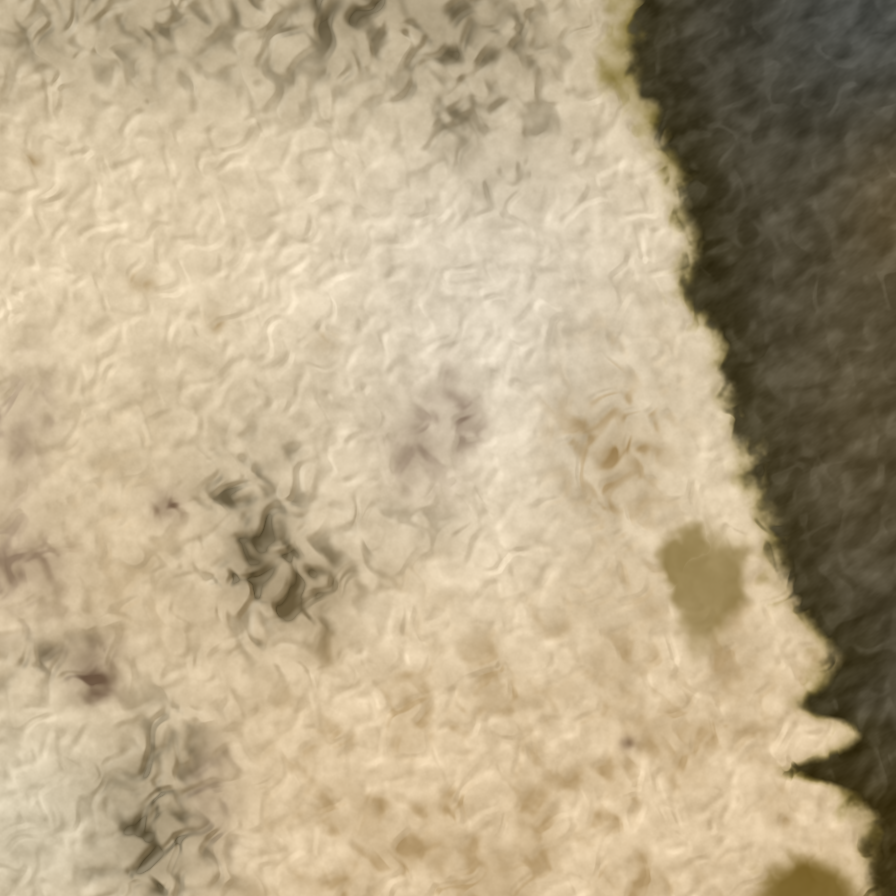
Write a Shadertoy shader that draws this texture.

```glsl
// Pale fibrous stone with mossy stains, ending at a ragged edge over dark shaded ground.

float hash(vec2 p) {
    vec3 q = fract(p.xyx * 0.1031);
    q += dot(q, q.yzx + 33.33);
    return fract((q.x + q.y) * q.z);
}

float noise(vec2 p) {
    vec2 i = floor(p), f = fract(p);
    f = f * f * (3.0 - 2.0 * f);
    return mix(mix(hash(i), hash(i + vec2(1, 0)), f.x),
               mix(hash(i + vec2(0, 1)), hash(i + vec2(1, 1)), f.x), f.y);
}

float fbm(vec2 p) {
    float sum = 0.0, amp = 0.5;
    for (int i = 0; i < 4; i++) {
        sum += amp * noise(p);
        p = mat2(1.6, 1.2, -1.2, 1.6) * p + 7.3;
        amp *= 0.5;
    }
    return sum / 0.9375;
}

// Soft elliptical patch
float patchAt(vec2 p, vec2 centre, vec2 radius) {
    vec2 d = (p - centre) / radius;
    return exp(-dot(d, d));
}

float bump(float y, float centre, float width) {
    float d = (y - centre) / width;
    return exp(-d * d);
}

// Short curled threads: stretched noise in several directions, bent by a fine warp
float strands(vec2 p) {
    float sum = 0.0;
    p += 0.022 * vec2(noise(p * 38.0), noise(p * 38.0 + 31.0));
    for (int i = 0; i < 3; i++) {
        float a = 0.45 + 0.75 * float(i);
        vec2 q = mat2(cos(a), -sin(a), sin(a), cos(a)) * p;
        float n = noise(q * vec2(42.0, 95.0) + 19.0 * float(i));
        sum += n * n * n;
    }
    return smoothstep(0.3, 1.25, sum);
}

// Horizontal position of the stone's right border
float border(float y) {
    float x = 0.968 - 0.27 * y;
    x += 0.030 * bump(y, 0.275, 0.045) - 0.026 * bump(y, 0.213, 0.014);
    x += 0.028 * bump(y, 0.183, 0.020) - 0.042 * bump(y, 0.138, 0.016);
    x += 0.022 * bump(y, 0.075, 0.04) - 0.022 * bump(y, 0.67, 0.035);
    return x - 0.020 * bump(y, 0.92, 0.04) + 0.007 * bump(y, 0.99, 0.03);
}

vec3 stone(vec2 p) {
    float cloud = fbm(p * 9.0), fine = fbm(p * 60.0), fibre = strands(p);
    float relief = fibre - strands(p + vec2(0.005, -0.005));
    float clump = smoothstep(0.3, 0.7, fbm(p * 22.0 + 4.0));
    vec2 w = p + 0.07 * (vec2(fbm(p * 17.0), fbm(p * 17.0 + 50.0)) - 0.5);

    // Warm ground with a paler middle and greyer corners
    vec3 col = mix(vec3(0.87, 0.775, 0.63), vec3(0.87, 0.795, 0.665), smoothstep(0.1, 0.6, p.y));
    col = mix(col, vec3(0.86, 0.815, 0.735), 0.85 * patchAt(p, vec2(0.55, 0.66), vec2(0.22, 0.27)));
    col = mix(col, vec3(0.80, 0.76, 0.66), 0.8 * patchAt(p, vec2(0.02, 0.08), vec2(0.19, 0.17)));
    col = mix(col, vec3(0.78, 0.72, 0.60), 0.55 * smoothstep(0.76, 1.0, p.y + 0.2 * (cloud - 0.5)));
    col += 0.10 * (cloud - 0.5) + 0.17 * (fine - 0.5) + 0.07 * relief;

    // Grey-olive grime, lit along its threads
    float grime = 0.95 * patchAt(w, vec2(0.40, 1.0), vec2(0.20, 0.10));
    grime += 0.8 * patchAt(w, vec2(0.54, 0.87), vec2(0.08, 0.09));
    grime += 0.7 * patchAt(w, vec2(0.06, 0.97), vec2(0.16, 0.07));
    grime += 0.9 * patchAt(w, vec2(0.28, 0.42), vec2(0.06, 0.10));
    grime += 0.85 * patchAt(w, vec2(0.325, 0.33), vec2(0.085, 0.075));
    grime += 0.4 * patchAt(w, vec2(0.44, 0.405), vec2(0.085, 0.03));
    grime += 1.0 * patchAt(w, vec2(0.185, 0.13), vec2(0.06, 0.085));
    grime += 0.85 * patchAt(w, vec2(0.17, 0.03), vec2(0.075, 0.06));
    grime += 0.6 * patchAt(w, vec2(0.05, 0.26), vec2(0.09, 0.05));
    float grimeCover = grime * (0.12 + 0.16 * clump + 0.75 * fibre * (0.45 + 0.55 * clump));
    col = mix(col, vec3(0.30, 0.26, 0.17), clamp(grimeCover, 0.0, 0.82));
    col += 0.16 * relief * min(grime, 1.0);

    // Violet-brown marks
    float violet = 0.6 * patchAt(w, vec2(0.50, 0.555), vec2(0.025, 0.035));
    violet += 0.6 * patchAt(w, vec2(0.475, 0.50), vec2(0.045, 0.055));
    violet += 0.8 * patchAt(w, vec2(0.015, 0.53), vec2(0.035, 0.06));
    violet += 0.7 * patchAt(w, vec2(0.025, 0.37), vec2(0.06, 0.06));
    violet += 1.4 * patchAt(p, vec2(0.186, 0.435), vec2(0.018, 0.018));
    violet += 1.1 * patchAt(w, vec2(0.10, 0.25), vec2(0.035, 0.03));
    violet += 0.5 * patchAt(w, vec2(0.245, 0.11), vec2(0.025, 0.06));
    violet += 1.2 * patchAt(p, vec2(0.70, 0.17), vec2(0.009, 0.008));
    col = mix(col, vec3(0.36, 0.27, 0.21), clamp(violet * (0.2 + 0.2 * clump + 0.5 * fibre), 0.0, 0.8));

    // Ochre veins, sparse flecks, a faded olive blot and small specks
    float ochre = 0.75 * patchAt(w, vec2(0.685, 0.50), vec2(0.055, 0.11));
    ochre += 0.5 * clump * smoothstep(0.46, 0.2, p.y) * smoothstep(0.2, 0.4, p.x);
    ochre += 0.25 * patchAt(w, vec2(0.14, 0.40), vec2(0.08, 0.16));
    ochre += 1.2 * patchAt(p, vec2(0.158, 0.683), vec2(0.014, 0.010));
    ochre += 1.0 * patchAt(p, vec2(0.24, 0.645), vec2(0.009, 0.013));
    ochre += 1.1 * patchAt(p, vec2(0.362, 0.615), vec2(0.012, 0.010));
    ochre += 0.9 * patchAt(p, vec2(0.036, 0.822), vec2(0.010, 0.007));
    col = mix(col, vec3(0.47, 0.34, 0.14), clamp(ochre * (0.10 + 0.15 * clump + 0.65 * fibre), 0.0, 0.75));
    float blot = patchAt(w, vec2(0.795, 0.34), vec2(0.042, 0.07));
    blot = max(blot, patchAt(w, vec2(0.765, 0.375), vec2(0.03, 0.025)));
    return mix(col, vec3(0.50, 0.42, 0.22), smoothstep(0.2, 0.75, blot) * (0.4 + 0.5 * cloud));
}

vec3 shadedGround(vec2 p, float depth) {
    vec2 q = mat2(0.8, -0.6, 0.6, 0.8) * p;
    float grain = fbm(q * vec2(35.0, 70.0)) - 0.5;
    vec3 col = mix(vec3(0.22, 0.195, 0.11), vec3(0.29, 0.265, 0.20), smoothstep(0.0, 0.09, depth));
    col = mix(col, vec3(0.28, 0.29, 0.28), 0.8 * patchAt(p, vec2(0.97, 1.0), vec2(0.17, 0.16)));
    col = mix(col, vec3(0.43, 0.37, 0.26), 0.7 * patchAt(p, vec2(1.0, 0.76), vec2(0.06, 0.09)));
    col = mix(col, vec3(0.36, 0.315, 0.22), 0.75 * patchAt(p, vec2(0.97, 0.52), vec2(0.11, 0.20)));
    col = mix(col, vec3(0.25, 0.20, 0.08), 0.7 * smoothstep(0.25, 0.05, p.y));
    return col + 0.17 * grain + 0.07 * (fbm(p * 10.0) - 0.5) + 0.05 * (strands(p) - 0.3);
}

void mainImage(out vec4 fragColor, in vec2 fragCoord) {
    vec2 p = fragCoord / iResolution.xy;
    float ragged = 0.034 * (fbm(p * 34.0) - 0.5) + 0.012 * (strands(p) - 0.4);
    float depth = p.x - border(p.y) + ragged;

    // Mossy fringe in broken tufts, heavier at the top
    vec3 col = stone(p);
    float top = bump(p.y, 0.93, 0.07);
    float fringe = smoothstep(-0.028 - 0.025 * top, 0.006, depth);
    col = mix(col, vec3(0.46, 0.40, 0.15), fringe * (0.15 + 0.3 * top + 0.7 * noise(p * 45.0)));
    float foot = patchAt(p, vec2(0.905, 0.0), vec2(0.055, 0.045));
    col = mix(col, vec3(0.42, 0.33, 0.11), 0.85 * smoothstep(0.15, 0.7, foot + 9.0 * ragged));

    col = mix(col, shadedGround(p, depth), smoothstep(-0.012, 0.014, depth));
    fragColor = vec4(clamp(col, 0.0, 1.0), 1.0);
}
```
